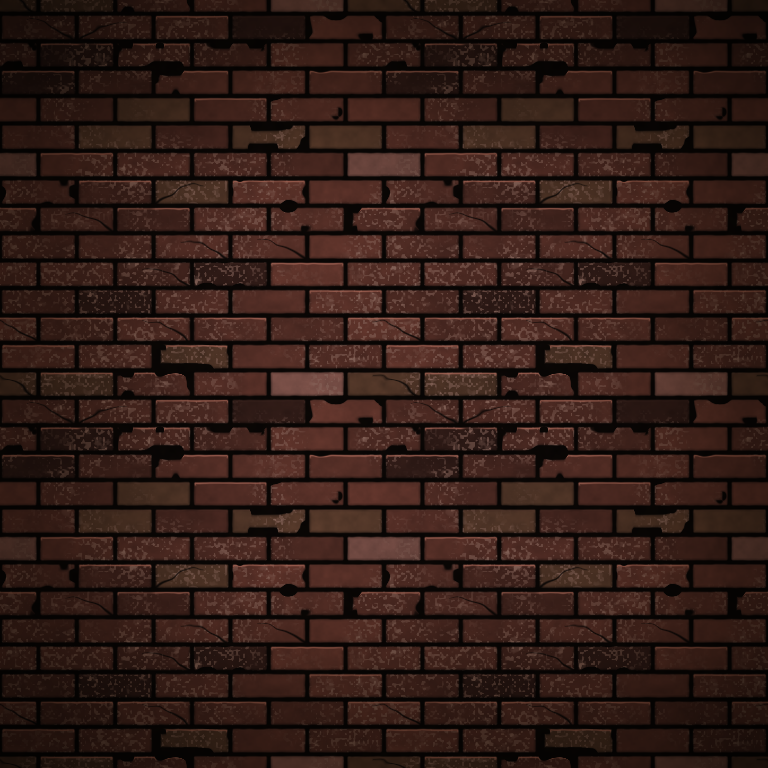
This texture is drawn by a Shadertoy shader. Its source:

```glsl
const float TAU = 6.2831853;
const float REPEATS = 2.0;               // identical wall patches per side
const vec2 PATCH = vec2(5.0, 14.0);      // bricks in one patch
const float JOINT = 0.0046;              // mortar width
const float CORNER = 0.0025;

const vec3 MORTAR = vec3(0.035, 0.022, 0.016);
const vec3 CLAY   = vec3(0.315, 0.172, 0.142);
const vec3 BURNT  = vec3(0.185, 0.105, 0.088);
const vec3 OLIVE  = vec3(0.315, 0.210, 0.155);
const vec3 PALE   = vec3(0.400, 0.262, 0.235);
const vec3 RIM    = vec3(0.640, 0.390, 0.330);
const vec3 DUST   = vec3(0.520, 0.390, 0.350);

float hash(vec2 p) {
    vec3 q = fract(p.xyx * 0.1031);
    q += dot(q, q.yzx + 33.33);
    return fract((q.x + q.y) * q.z);
}

// Value noise over the unit square, wrapping after freq cells
float noise(vec2 p, float freq) {
    p *= freq;
    vec2 cell = floor(p), f = fract(p);
    f = f * f * (3.0 - 2.0 * f);
    vec2 a = mod(cell, freq), b = mod(cell + 1.0, freq);
    return mix(mix(hash(a), hash(vec2(b.x, a.y)), f.x),
               mix(hash(vec2(a.x, b.y)), hash(b), f.x), f.y);
}

float fbm(vec2 p, float freq) {
    float sum = 0.0, amp = 0.5;
    for (int i = 0; i < 4; i++) {
        sum += amp * noise(p, freq);
        freq *= 2.0;
        amp *= 0.5;
    }
    return sum / 0.9375;
}

float roundBox(vec2 p, vec2 halfSize, float radius) {
    vec2 q = abs(p) - halfSize + radius;
    return length(max(q, 0.0)) + min(max(q.x, q.y), 0.0) - radius;
}

float fill(float d, float blur) {
    return 1.0 - smoothstep(-blur, blur, d);
}

vec3 brickTone(vec2 id) {
    float pick = hash(id + 17.0);
    vec3 tone = CLAY;
    if (pick < 0.10) tone = BURNT;
    else if (pick < 0.20) tone = OLIVE;
    else if (pick > 0.92) tone = PALE;
    return tone * mix(0.84, 1.08, hash(id + 41.0));
}

// Tapered crack that climbs from a lower corner
float crackDistance(vec2 p, vec2 halfSize, float side, float wobble) {
    float u = side * p.x / halfSize.x;
    float reach = 0.3 - u;
    float path = halfSize.y * (0.6 - reach * reach + 0.5 * (wobble - 0.5));
    float d = abs(p.y - path) / sqrt(1.0 + reach * reach) - 0.0011 * reach;
    return max(d, -reach * halfSize.x);
}

// Pale specks gathered in worn clusters
float dustMask(vec2 patchPos) {
    float zone = 0.5 + 0.5 * cos(TAU * (patchPos.x - 0.24));
    float cluster = smoothstep(0.42, 0.72, fbm(patchPos, 7.0) + 0.16 * zone - 0.04);
    float specks = smoothstep(0.60, 0.80, noise(patchPos, 170.0));
    float flakes = smoothstep(0.62, 0.78, fbm(patchPos, 48.0));
    return cluster * (0.55 * specks + 0.35 * flakes);
}

float vignette(vec2 uv) {
    vec2 inner = smoothstep(0.0, 0.85, sin(uv * TAU * 0.5));
    vec2 light = mix(vec2(0.56), vec2(1.0), inner);
    return light.x * light.y;
}

void mainImage(out vec4 fragColor, in vec2 fragCoord) {
    vec2 uv = fragCoord / iResolution.xy;
    float blur = 0.0004 + 0.7 / iResolution.y;
    vec2 patchPos = fract(uv * REPEATS);

    // Running bond layout
    vec2 count = PATCH * REPEATS;
    vec2 grid = uv * count + vec2(0.0, 0.5);
    grid.x += 0.5 * (1.0 - mod(floor(grid.y), 2.0));
    vec2 id = mod(floor(grid), PATCH);
    vec2 p = (fract(grid) - 0.5) / count;
    vec2 halfSize = 0.5 / count - 0.5 * JOINT;

    // Outline with chipped edges
    float rough = noise(patchPos, 60.0);
    float chipped = step(0.72, hash(id + 73.0));
    float chip = smoothstep(0.62, 0.82, noise(patchPos, 24.0));
    float d = roundBox(p, halfSize, CORNER) + 0.0007 * rough + 0.007 * chipped * chip;

    // Brick face
    float grain = fbm(patchPos, 40.0);
    float glow = 1.0 + 0.10 * cos(TAU * (patchPos.x - 0.86));
    vec3 face = brickTone(id) * glow * mix(0.88, 1.12, grain);
    face *= 1.0 - 0.25 * smoothstep(-0.004, 0.0, d);
    face = mix(face, DUST, dustMask(patchPos));

    // Lit upper rim, strong on a few bricks
    float strength = mix(0.12, 0.85, step(0.76, hash(id + 97.0)));
    float along = smoothstep(0.15, 0.55, noise(patchPos, 18.0) + 0.2);
    float upper = smoothstep(0.55, 0.85, p.y / halfSize.y);
    float band = fill(abs(d + 0.0014) - 0.0007 - 0.0006 * rough, blur);
    face = mix(face, RIM, strength * along * upper * band);

    // Cracks
    float cracked = step(0.91, hash(id + 131.0));
    float side = hash(id + 151.0) < 0.5 ? -1.0 : 1.0;
    float crack = fill(crackDistance(p, halfSize, side, noise(patchPos, 36.0)), blur);
    face = mix(face, MORTAR, 0.9 * cracked * crack);

    // Mortar and edge darkening, warmer where dim
    vec3 color = mix(MORTAR * (0.7 + 0.6 * grain), face, fill(d, blur));
    float light = vignette(uv);
    color *= light * mix(vec3(1.08, 0.98, 0.76), vec3(1.0), light);
    fragColor = vec4(color, 1.0);
}
```
